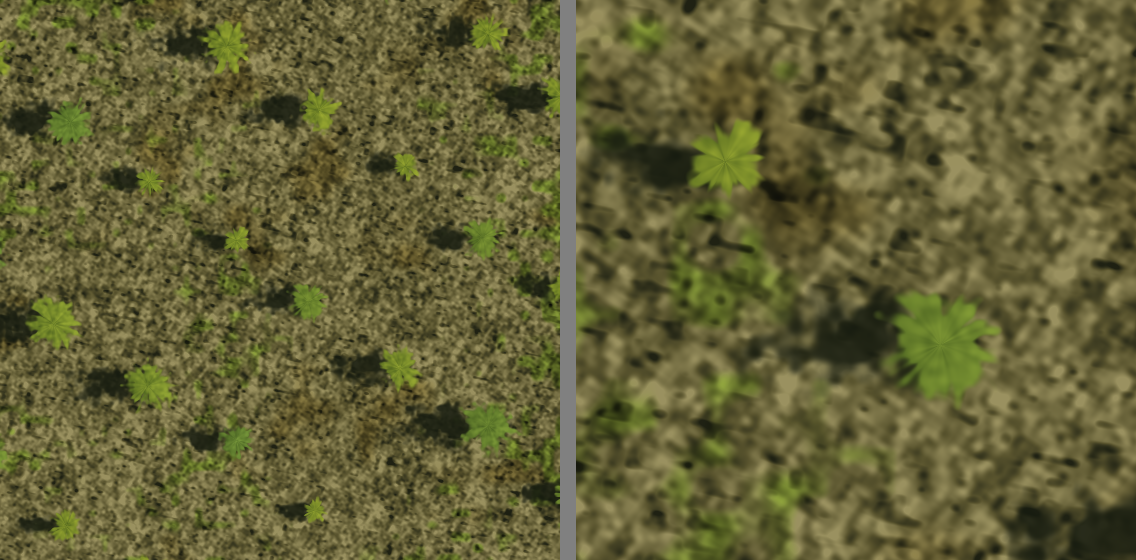
Left, the full canvas; right, a detail of the centre.
Write a Shadertoy shader that draws this texture.

```glsl
const vec3 SOIL = vec3(0.12, 0.13, 0.075);
const vec3 EARTH = vec3(0.35, 0.33, 0.18);
const vec3 STRAW = vec3(0.52, 0.49, 0.31);
const vec3 MOSS = vec3(0.30, 0.37, 0.10);
const vec3 UMBER = vec3(0.31, 0.26, 0.09);
const vec3 SHADE = vec3(0.085, 0.105, 0.06);
const vec3 NEEDLE_DARK = vec3(0.18, 0.27, 0.08);
const vec3 NEEDLE_GREEN = vec3(0.43, 0.55, 0.21);
const vec3 NEEDLE_LIME = vec3(0.56, 0.62, 0.18);

// Planting rows: step along a row, step between rows
const mat2 ROWS = mat2(0.148, -0.113, 0.152, 0.248);
const vec2 FIRST_TREE = vec2(0.264, 0.678);

float hash(vec2 p) {
    vec3 q = fract(vec3(p.xyx) * 0.1031);
    q += dot(q, q.yzx + 33.33);
    return fract((q.x + q.y) * q.z);
}

float noise(vec2 p) {
    vec2 cell = floor(p), f = fract(p);
    f = f * f * (3.0 - 2.0 * f);
    vec2 e = vec2(0.0, 1.0);
    return mix(mix(hash(cell), hash(cell + e.yx), f.x),
               mix(hash(cell + e.xy), hash(cell + e.yy), f.x), f.y);
}

vec2 rotate(vec2 p, float angle) {
    float c = cos(angle), s = sin(angle);
    return vec2(c * p.x - s * p.y, s * p.x + c * p.y);
}

// Short noise strokes lying along one direction
float strokes(vec2 p, float angle, float scale) {
    return noise(rotate(p, angle) * scale * vec2(0.62, 1.0) + 40.0 + angle * 9.0);
}

vec3 grassRamp(float value) {
    float t = (value - SOIL.r) / (EARTH.r - SOIL.r);
    float u = (value - EARTH.r) / (STRAW.r - EARTH.r);
    return mix(SOIL, EARTH, clamp(t, 0.0, 1.0)) + (STRAW - EARTH) * clamp(u, 0.0, 1.5);
}

vec3 dryGrass(vec2 p) {
    float value = 0.425;
    value += 0.23 * (strokes(p, 0.6, 215.0) - 0.5);
    value += 0.23 * (strokes(p, -0.9, 195.0) - 0.5);
    value += 0.22 * (strokes(p, 1.5, 110.0) - 0.5);
    value += 0.11 * (noise(p * 34.0) - 0.5) + 0.06 * (noise(p * 9.0) - 0.5);
    // Dark gaps between tussocks
    float gap = strokes(p, 0.2, 150.0) * 0.7 + noise(p * 42.0 + 7.0) * 0.3;
    value -= 0.20 * smoothstep(0.62, 0.88, gap);
    vec3 color = grassRamp(value);

    // Green undergrowth and brown damp patches
    float light = value / 0.42;
    float detail = noise(p * 48.0 + 13.0);
    float green = noise(p * 5.0 + 3.0) * 0.5 + detail * 0.5 + 0.10 * smoothstep(0.6, 1.0, p.x);
    float damp = noise(p * 7.0 + 61.0) * 0.65 + noise(p * 26.0 + 5.0) * 0.35;
    color = mix(color, UMBER * light, 0.55 * smoothstep(0.62, 0.85, damp));
    return mix(color, MOSS * light * 1.1, 0.75 * smoothstep(0.68, 0.86, green));
}

float treeShadow(vec2 q, vec2 p, float radius) {
    vec2 d = (q + radius * vec2(1.35, -0.05)) / (radius * vec2(1.6, 0.68));
    float ragged = 0.9 * (noise(p * 48.0) - 0.5) + 0.7 * (noise(p * 125.0) - 0.5);
    return smoothstep(1.25, 0.45, length(d) + ragged);
}

// Crown colour in rgb, coverage in a
vec4 treeCrown(vec2 q, vec2 p, float radius, float seed) {
    float r = length(q) / radius;
    vec2 dir = q / max(length(q), 1e-4);
    float branch = noise(dir * 5.5 + seed * 91.0 + r * 0.7);
    float leaf = noise(p * 125.0 + 19.0);
    float reach = 0.48 + 0.55 * branch + 0.42 * (leaf - 0.5);
    float cover = smoothstep(0.16, -0.16, r - reach);
    float fine = noise(rotate(p, seed * 6.0) * 190.0);
    float lit = 0.30 + 0.32 * branch + 0.30 * leaf + 0.28 * fine + 0.16 * q.x / radius;
    vec3 needle = mix(NEEDLE_LIME, NEEDLE_GREEN, smoothstep(0.35, 0.95, fract(seed * 7.3)));
    return vec4(mix(NEEDLE_DARK, needle, clamp(lit, 0.0, 1.1)), cover);
}

void mainImage(out vec4 fragColor, in vec2 fragCoord) {
    vec2 p = fragCoord / iResolution.xy;
    vec2 home = floor(inverse(ROWS) * (p - FIRST_TREE) + 0.5);
    float shadow = 0.0;
    vec4 crown = vec4(0.0);

    for (int j = -2; j <= 2; j++) {
        for (int i = -2; i <= 2; i++) {
            vec2 id = home + vec2(i, j);
            float seed = hash(id + 17.0);
            vec2 jitter = vec2(hash(id + 31.0), hash(id + 53.0)) - 0.5;
            vec2 q = p - FIRST_TREE - ROWS * id - 0.035 * jitter;
            float radius = mix(0.021, 0.054, seed);
            if (length(q) > radius * 4.5) continue;
            shadow = max(shadow, treeShadow(q, p, radius));
            vec4 tree = treeCrown(q, p, radius, seed);
            crown = mix(crown, vec4(tree.rgb, 1.0), tree.a);
        }
    }

    vec3 color = mix(dryGrass(p), SHADE, 0.86 * shadow);
    color = mix(color, crown.rgb / max(crown.a, 1e-3), crown.a);
    fragColor = vec4(color, 1.0);
}
```
